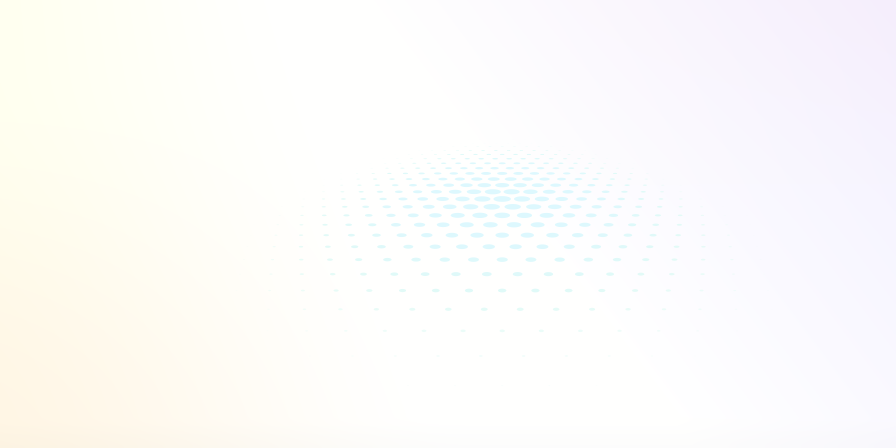
Write a WebGL 2 fragment shader that draws this background.

```glsl
#version 300 es
precision highp float;
// Pale cream-to-lavender backdrop with a halftone dot floor receding in perspective.

uniform vec2 u_resolution;
out vec4 fragColor;

// Lengths are in canvas heights, origin at the lower left.
const vec3 WHITE = vec3(1.0, 1.0, 0.998);
const vec3 LEMON = vec3(1.0, 1.0, 0.935);
const vec3 PEACH = vec3(1.0, 0.962, 0.892);
const vec3 LAVENDER = vec3(0.960, 0.932, 0.988);
const vec3 PERIWINKLE = vec3(0.952, 0.942, 1.0);
const vec3 CYAN = vec3(0.865, 0.972, 0.995);
const vec3 MINT = vec3(0.885, 0.982, 0.960);

const float HORIZON = 0.9427;       // height where the rows converge
const float ROW_SCALE = 8.951;      // depth of the dot floor
const float ROW_OFFSET = 10.14;     // depth of the nearest row
const float COLUMN_HORIZON = 0.8594;
const float COLUMN_SCALE = 0.146;
const float FLOOR_CENTER = 1.121;   // axis of the columns
const float PEAK_ROW = 13.5;        // row holding the largest dots
const float REACH = 14.0;           // rows from the peak to the last dot
const float COLUMN_STRETCH = 1.12;  // column distance measured in rows
const float SHRINK = 1.4;
const vec2 DOT_RADIUS = vec2(0.46, 0.40); // share of column and row pitch

vec3 backdrop(vec2 p, float aspect) {
    // Cream fades in from the left, warmer toward the bottom.
    float cream = 1.0 - smoothstep(-0.15, 0.72 + 0.35 * (1.0 - p.y), p.x);
    vec3 warm = mix(PEACH, LEMON, smoothstep(0.0, 0.85, p.y));
    vec3 color = mix(WHITE, warm, cream);

    // Lavender rises along a diagonal to the upper right corner.
    float diagonal = (p.x - (aspect - 1.2) - 0.75 * (1.0 - p.y)) / 1.2;
    vec3 cool = mix(PERIWINKLE, LAVENDER, smoothstep(0.45, 1.0, p.y));
    color = mix(color, cool, clamp(diagonal, 0.0, 1.0));

    // Soft shade along the bottom edge.
    return color - 0.010 * (1.0 - smoothstep(0.0, 0.07, p.y));
}

float rowHeight(float row) {
    return HORIZON - ROW_SCALE / (row + ROW_OFFSET);
}

// Signed distance to an ellipse, accurate near its rim.
float ellipseDistance(vec2 q, vec2 radius) {
    q = abs(q) + 1e-6;
    float f = length(q / radius);
    return f * (f - 1.0) / length(q / (radius * radius));
}

// Returns dot coverage in x and closeness to the peak in y.
vec2 dotFloor(vec2 p, float pixel) {
    float depth = max(HORIZON - p.y, 0.05);
    float row = floor(ROW_SCALE / depth - ROW_OFFSET + 0.5);
    float y = rowHeight(row);
    float rowPitch = 0.5 * (rowHeight(row + 1.0) - rowHeight(row - 1.0));
    float columnPitch = max(COLUMN_SCALE * (COLUMN_HORIZON - y), 0.005);

    // Even rows are shifted by half a column.
    float shift = 0.5 * (1.0 - mod(row, 2.0));
    float column = floor((p.x - FLOOR_CENTER) / columnPitch - shift + 0.5) + shift;
    vec2 center = vec2(FLOOR_CENTER + column * columnPitch, y);

    // Dots shrink and fade away from the peak.
    float away = length(vec2(column * COLUMN_STRETCH, row - PEAK_ROW));
    float closeness = clamp(1.0 - away / REACH, 0.0, 1.0);
    vec2 radius = DOT_RADIUS * vec2(columnPitch, rowPitch) * pow(closeness, SHRINK);
    radius = max(radius, vec2(1e-4));

    float coverage = clamp(0.5 - ellipseDistance(p - center, radius) / pixel, 0.0, 1.0);
    coverage *= min(1.0, 2.0 * radius.y / pixel);
    return vec2(coverage * smoothstep(0.0, 0.4, closeness), closeness);
}

void main() {
    float pixel = 1.0 / u_resolution.y;
    vec2 p = gl_FragCoord.xy * pixel;
    vec3 color = backdrop(p, u_resolution.x * pixel);

    vec2 dots = dotFloor(p, pixel);
    vec3 ink = mix(MINT, CYAN, smoothstep(0.2, 0.7, dots.y));
    color = mix(color, ink, dots.x);

    fragColor = vec4(color, 1.0);
}
```
